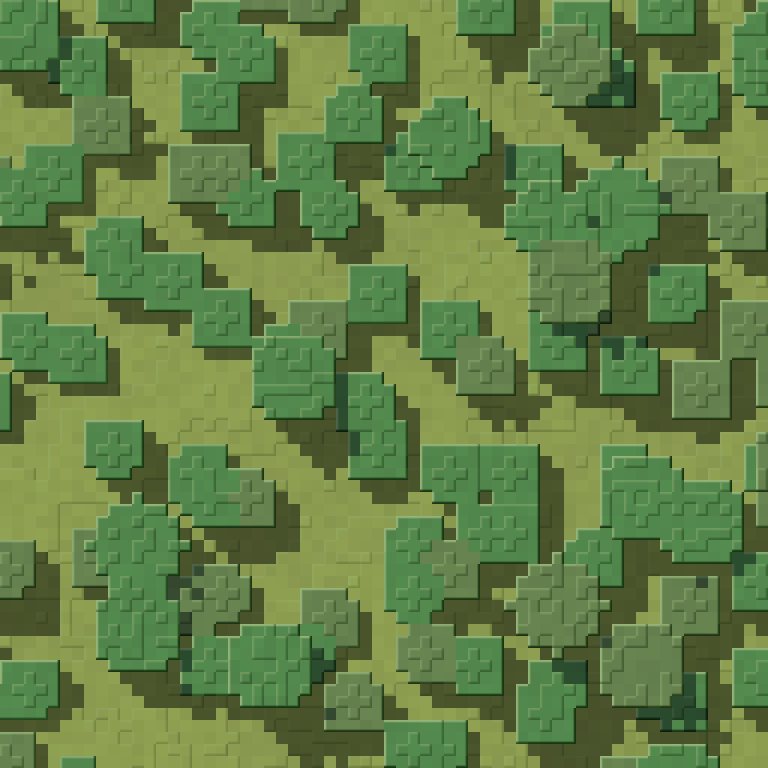
Write a Shadertoy shader that draws this texture.

```glsl
// A blocky forest seen from above: a 64 x 64 grid of columns, where terraced
// grass carries square and round tree crowns. Column heights give bevelled
// edges and shadows, with the sun standing at the upper left.

float hash(vec2 p) {
    vec3 q = fract(p.xyx * vec3(0.1031, 0.1030, 0.0973));
    q += dot(q, q.yzx + 33.33);
    return fract((q.x + q.y) * q.z);
}

// Terraces from layered sines, with ragged rims and a few tufts
float groundHeight(vec2 cell) {
    float hills = sin(cell.x * 0.21 + 1.6 * sin(cell.y * 0.13))
                + sin(cell.y * 0.25 - cell.x * 0.09 + 2.0)
                + 0.5 * sin(cell.x * 0.47 + cell.y * 0.38);
    return floor(hills * 0.8 + 0.35 * hash(cell + 91.0)) + step(0.96, hash(cell + 17.0));
}

// Column at a cell: x = height, y = 1 on a crown, z = how olive its leaves are
vec3 column(vec2 cell) {
    vec3 top = vec3(groundHeight(cell), 0.0, 0.0);
    vec2 plot = floor(cell / 6.0);
    for (int j = -1; j <= 1; j++)
    for (int i = -1; i <= 1; i++) {
        vec2 id = plot + vec2(i, j);
        if (hash(id + 5.3) > 0.87) continue;
        vec2 trunk = id * 6.0 + floor(6.0 * vec2(hash(id + 41.0), hash(id + 73.0)));
        vec2 d = abs(cell - trunk);
        float base = floor(0.5 * groundHeight(trunk));
        float crown = -9.0;
        if (hash(id + 29.0) > 0.8) {
            // Tall round crown with a knobbly top
            if (length(d) < 3.3 + 0.8 * hash(id + 8.0))
                crown = base + 7.0 + step(0.6, hash(cell + 3.0));
        } else if (max(d.x, d.y) < 2.5) {
            // Square crown with a raised cross, some corners missing
            bool cut = d.x + d.y > 3.5 && hash(cell + 57.0) > 0.75;
            if (!cut) crown = base + 4.0 + step(d.x + d.y, 1.5);
        }
        if (crown > top.x) top = vec3(crown, 1.0, step(0.72, hash(id + 62.0)));
    }
    return top;
}

// Bevel strength for a drop of the given height
float bevel(float drop, float isTree) {
    float strength = min(0.2 + 0.17 * drop, 0.9) * mix(0.55, 1.0, isTree);
    return drop > 0.5 ? strength : 0.0;
}

vec3 forest(vec2 p) {
    vec2 cell = floor(p), f = fract(p);
    vec3 here = column(cell);

    // Base colour, a little different for each column
    vec3 grass = mix(vec3(0.54, 0.60, 0.31), vec3(0.56, 0.63, 0.32), 0.5 + 0.25 * here.x);
    vec3 leaves = mix(vec3(0.32, 0.53, 0.30), vec3(0.40, 0.51, 0.31), here.z);
    vec3 color = mix(grass, leaves, here.y);
    color *= 0.97 + 0.06 * hash(cell + 12.0);

    // Bright rims face the sun, dark rims face away
    float left = bevel(here.x - column(cell + vec2(-1, 0)).x, here.y);
    float up = bevel(here.x - column(cell + vec2(0, 1)).x, here.y);
    float right = bevel(here.x - column(cell + vec2(1, 0)).x, here.y);
    float down = bevel(here.x - column(cell + vec2(0, -1)).x, here.y);
    float bright = max(left * smoothstep(0.27, 0.08, f.x), up * smoothstep(0.73, 0.92, f.y));
    float dark = max(right * smoothstep(0.72, 0.92, f.x), down * smoothstep(0.28, 0.08, f.y));
    color = mix(color, vec3(0.61, 0.73, 0.50), bright);
    color = mix(color, vec3(0.08, 0.16, 0.05), dark);

    // March towards the sun for the cast shadow
    for (float i = 1.0; i < 5.5; i++) {
        if (column(cell + i * vec2(-1, 1)).x - here.x > 1.6 * i) {
            color *= mix(vec3(0.53, 0.54, 0.54), vec3(0.52, 0.56, 0.60), here.y);
            break;
        }
    }
    return color;
}

void mainImage(out vec4 fragColor, in vec2 fragCoord) {
    // Four samples per pixel smooth the block edges
    vec3 sum = vec3(0.0);
    for (int k = 0; k < 4; k++) {
        vec2 offset = 0.7 * (vec2(k % 2, k / 2) - 0.5);
        sum += forest((fragCoord + offset) / iResolution.y * 64.0);
    }
    fragColor = vec4(sum / 4.0, 1.0);
}
```
